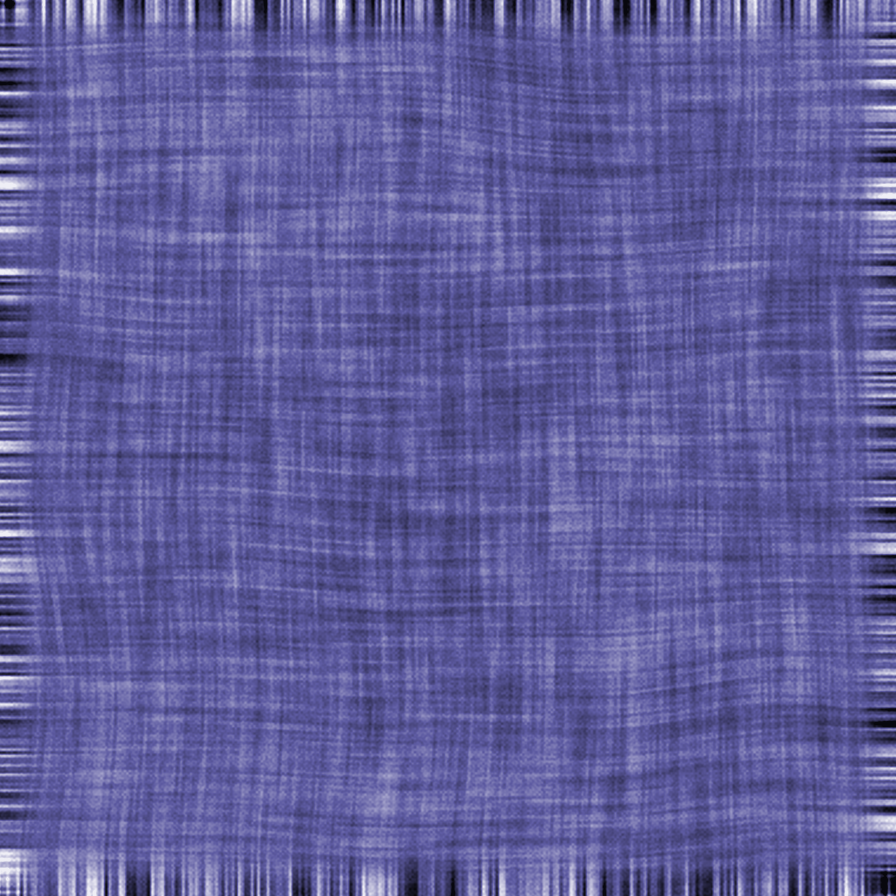
This texture is drawn by a three.js fragment shader. Its source:

```glsl
varying vec2 vUv;

#define CLOTH vec3(0.365, 0.355, 0.635)
#define FINE_THREADS 270.0
#define COARSE_THREADS 105.0
#define STREAKS_ALONG 12.0
#define THREAD_CONTRAST 0.215
#define FRINGE_WIDTH 0.052
#define FRINGE_GAIN 5.0
#define WARP 0.012
#define CLOUD_CONTRAST 0.09
#define GRAIN_CONTRAST 0.1
#define WEAVE_COUNT 170.0
#define WEAVE_CONTRAST 0.035

float hash(vec2 p) {
  return fract(sin(dot(p, vec2(12.9898, 78.233))) * 43758.5453);
}

// Signed value noise, -1 to 1
float noise(vec2 p) {
  vec2 cell = floor(p);
  vec2 f = fract(p);
  f = f * f * (3.0 - 2.0 * f);
  float low = mix(hash(cell), hash(cell + vec2(1.0, 0.0)), f.x);
  float high = mix(hash(cell + vec2(0.0, 1.0)), hash(cell + vec2(1.0, 1.0)), f.x);
  return 2.0 * mix(low, high, f.y) - 1.0;
}

// One thread, its brightness drifting along its length
float thread(float along, float row) {
  float t = along + 7.0 * hash(vec2(row, 3.7));
  float cell = floor(t);
  float f = smoothstep(0.0, 1.0, fract(t));
  return 2.0 * mix(hash(vec2(cell, row)), hash(vec2(cell + 1.0, row)), f) - 1.0;
}

// Neighbouring threads blended across
float streaks(float along, float across) {
  float row = floor(across);
  float f = smoothstep(0.0, 1.0, fract(across));
  return mix(thread(along, row), thread(along, row + 1.0), f);
}

// Fine and coarse threads running along p.x
float threadLayer(vec2 p, float seed) {
  // Streaks hold still inside the fringe, so its threads run straight out
  float along = clamp(p.x, FRINGE_WIDTH, 1.0 - FRINGE_WIDTH);
  float across = p.y + WARP * noise(vec2(along, p.y) * 4.5 + seed);
  float fine = streaks(along * STREAKS_ALONG, across * FINE_THREADS + seed);
  float coarse = streaks(along * STREAKS_ALONG * 0.8, across * COARSE_THREADS + seed * 2.0);
  return 0.68 * fine + 0.46 * coarse;
}

// 1 at the two ends of an axis, 0 inside
float fringe(float x) {
  return 1.0 - smoothstep(0.0, FRINGE_WIDTH, min(x, 1.0 - x));
}

void main() {
  vec2 p = vUv;
  float sideFringe = fringe(p.x);
  float endFringe = fringe(p.y);

  // Crossed threads, each stronger where its ends fray
  float weft = threadLayer(p, 17.0) * (1.0 + FRINGE_GAIN * sideFringe);
  float warp = threadLayer(p.yx, 53.0) * (1.0 + FRINGE_GAIN * endFringe);
  weft *= 1.0 - 0.7 * endFringe * (1.0 - sideFringe);
  warp *= 1.0 - 0.7 * sideFringe * (1.0 - endFringe);
  float tone = 0.012 + THREAD_CONTRAST * (weft + warp);

  // Soft clouds, grain and a faint weave
  tone += CLOUD_CONTRAST * (0.6 * noise(p * 9.0 + 4.0) + 0.5 * noise(p * 24.0 + 9.0));
  tone += GRAIN_CONTRAST * noise(p * 380.0);
  vec2 weave = sin(6.28318 * WEAVE_COUNT * p);
  tone += WEAVE_CONTRAST * weave.x * weave.y;

  // Shade toward black, tint toward white
  vec3 color = CLOTH * (1.0 - clamp(-tone, 0.0, 0.92));
  color = mix(color, vec3(1.0), clamp(tone, 0.0, 0.9));
  gl_FragColor = vec4(color, 1.0);
}
```
